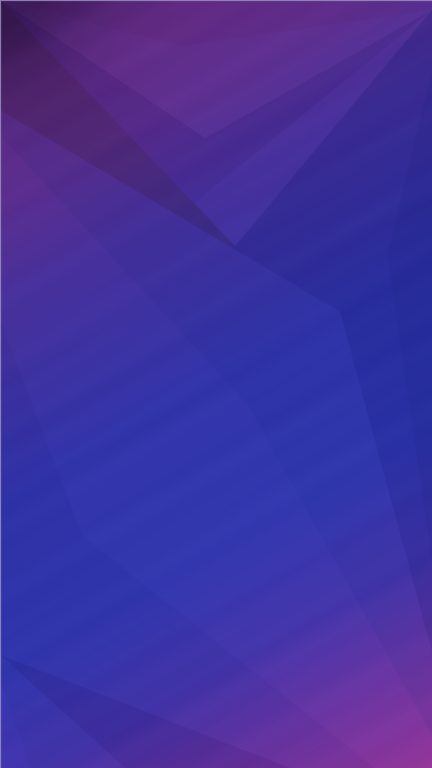
A WebGL 2 fragment shader for this background:

```glsl
#version 300 es
precision highp float;
// Folded-paper background: a slanted purple, blue and magenta gradient
// tinted by large flat facets. Each facet is a half-plane or a wedge
// (two half-planes), with edges softened over about one pixel.

uniform vec2 u_resolution;
out vec4 fragColor;

const vec2 SHEET = vec2(1.0, 16.0 / 9.0);

// Coverage of the area to the left of the directed line a -> b.
float side(vec2 p, vec2 a, vec2 b) {
    vec2 along = normalize(b - a);
    vec2 rel = p - a;
    float d = along.x * rel.y - along.y * rel.x;
    float soft = 0.8 / u_resolution.x;
    return smoothstep(-soft, soft, d);
}

// Coverage of the convex area to the left of the bent line a -> b -> c.
float wedge(vec2 p, vec2 a, vec2 b, vec2 c) {
    return min(side(p, a, b), side(p, b, c));
}

// Gradient along the slanted axis, from the upper left to the lower right.
vec3 ramp(float t) {
    vec3 c = mix(vec3(0.27, 0.12, 0.42), vec3(0.37, 0.17, 0.53), smoothstep(0.0, 0.27, t));
    c = mix(c, vec3(0.355, 0.18, 0.56), clamp((t - 0.27) / 0.2, 0.0, 1.0));
    c = mix(c, vec3(0.28, 0.19, 0.61), clamp((t - 0.47) / 0.24, 0.0, 1.0));
    c = mix(c, vec3(0.195, 0.205, 0.665), clamp((t - 0.71) / 0.45, 0.0, 1.0));
    c = mix(c, vec3(0.2, 0.22, 0.69), clamp((t - 1.16) / 0.41, 0.0, 1.0));
    c = mix(c, vec3(0.27, 0.21, 0.67), smoothstep(1.5, 1.87, t));
    return mix(c, vec3(0.58, 0.21, 0.6), clamp((t - 1.83) / 0.5, 0.0, 1.0));
}

void main() {
    vec2 uv = gl_FragCoord.xy / u_resolution;
    vec2 p = uv * SHEET;
    vec2 topLeft = vec2(0.0, SHEET.y);
    vec2 topRight = vec2(1.0, 1.755);

    // Base gradient with a shadow in the upper left corner
    float t = SHEET.y - p.y + 0.55 * p.x;
    vec3 color = ramp(t);
    vec2 corner = p - topLeft;
    color *= 1.0 - 0.18 * exp(-dot(corner, corner) * 22.0);

    // Large folds: the long central ridge, the outer ridge, the upper V
    float central = wedge(p, vec2(1.0, 0.076), vec2(0.574, 0.84), vec2(0.0, 1.465));
    float inner = wedge(p, vec2(1.0, 0.27), vec2(0.787, 1.056), vec2(0.0, 1.523));
    float upperV = wedge(p, topLeft, vec2(0.544, 1.208), topRight);
    float outer = (1.0 - inner) * (1.0 - upperV);
    color *= mix(vec3(1.0), vec3(0.93, 0.97, 0.98), inner * (1.0 - central));
    vec3 outerTint = mix(vec3(0.88, 0.87, 0.84), vec3(0.82, 0.87, 0.93), step(0.544, p.x));
    color *= mix(vec3(1.0), outerTint, outer);

    // Nested facets inside the upper V
    float topV = wedge(p, topLeft, vec2(0.475, 1.458), topRight);
    float shallowV = wedge(p, topLeft, vec2(0.424, 1.671), topRight);
    float crease = side(p, vec2(0.44, 1.3), topRight);
    color *= mix(vec3(1.0), vec3(0.93, 0.91, 0.96), upperV * crease * (1.0 - topV));
    color *= mix(vec3(1.0), vec3(1.04, 1.04, 1.01), topV);
    color *= mix(vec3(1.0), vec3(0.99, 0.94, 0.96), shallowV);

    // Right sliver
    float sliver = wedge(p, vec2(1.0, 1.616), vec2(0.896, 1.188), vec2(1.0, 0.481));
    color *= mix(vec3(1.0), vec3(0.93, 0.95, 0.97), sliver);

    // Lower left fold and the fan of facets beneath it
    float lowerLeft = 1.0 - wedge(p, vec2(0.0, 1.037), vec2(0.19, 0.539), vec2(0.868, 0.0));
    float fan = side(p, vec2(0.671, 0.0), vec2(0.0, 0.262));
    float fanLight = side(p, vec2(0.29, 0.0), vec2(0.0, 0.262));
    float fanTip = side(p, vec2(0.07, 0.0), vec2(0.0, 0.204));
    color *= mix(vec3(1.0), vec3(0.95, 0.95, 0.98), lowerLeft);
    color *= mix(vec3(1.0), vec3(0.93, 0.89, 0.94), fan * (1.0 - fanLight));
    color *= mix(vec3(1.0), vec3(1.04, 1.03, 1.03), fanTip);

    // Faint streaks along the gradient
    color += 0.003 * (sin(t * 47.0) + sin(t * 83.0 + p.x * 3.0));

    // Hairline of light on the left and top edges
    float edge = min(p.x, SHEET.y - p.y);
    float hairline = 1.0 - smoothstep(0.0015, 0.004, edge);
    color = mix(color, vec3(0.6, 0.56, 0.75), 0.85 * hairline);

    fragColor = vec4(color, 1.0);
}
```
